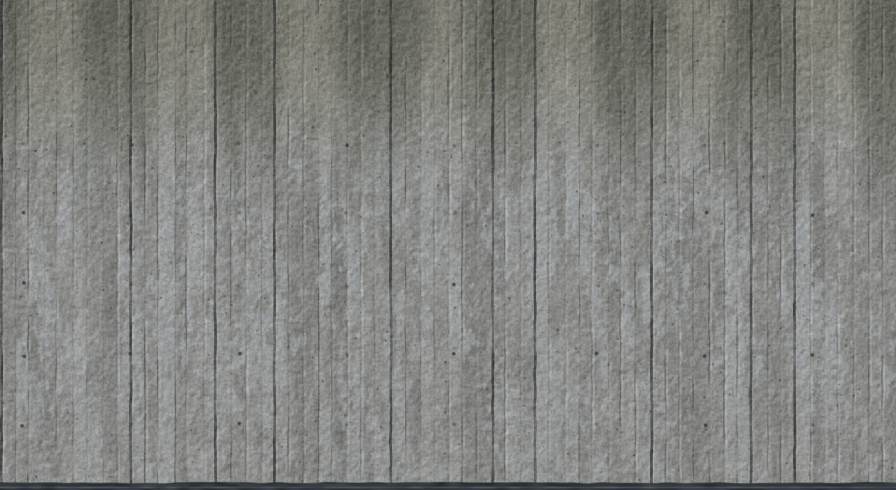
This texture is drawn by a WebGL 1 fragment shader. Its source:

```glsl
precision highp float;
// Board-marked concrete wall: 62 narrow vertical boards with uneven seams,
// tie holes in a grid, damp stains running from the top, pale scrapes, rough
// side-lit grain and a dark footing strip, all layered from value noise.
uniform vec2 u_resolution;

const float BOARDS = 62.0;
const float ASPECT = 1.83;
const float SEAM_WIDTH = 0.045;     // in board widths
const float DEEP_SPACING = 6.0;     // boards per deep seam
const float HOLE_RADIUS = 0.0036;   // in wall heights
const float STAIN_PERIOD = 0.143;   // in wall widths
const float FOOTING = 0.015;
const vec3 CONCRETE = vec3(0.532, 0.535, 0.523);
const vec3 PALE = vec3(0.615, 0.630, 0.635);
const vec3 TAN = vec3(0.530, 0.525, 0.475);
const vec3 DAMP = vec3(0.365, 0.370, 0.340);
const vec3 SEAM = vec3(0.20, 0.21, 0.21);
const vec3 FOOT_COLOR = vec3(0.19, 0.215, 0.235);

float hash(vec2 p) {
  vec3 q = fract(p.xyx * vec3(0.1031, 0.1030, 0.0973));
  q += dot(q, q.yzx + 33.33);
  return fract((q.x + q.y) * q.z);
}

float noise(vec2 p) {
  vec2 i = floor(p), f = fract(p);
  f = f * f * (3.0 - 2.0 * f);
  return mix(mix(hash(i), hash(i + vec2(1.0, 0.0)), f.x),
             mix(hash(i + vec2(0.0, 1.0)), hash(i + 1.0), f.x), f.y);
}

float fbm(vec2 p) {
  float sum = 0.0, amp = 0.533;
  for (int i = 0; i < 4; i++) {
    sum += amp * noise(p);
    p = p * 2.03 + 17.3;
    amp *= 0.5;
  }
  return sum;
}

// Soft-edged band or disc: 1 inside radius r, 0 outside
float fill(float d, float r, float soft) {
  return 1.0 - smoothstep(r - soft, r + soft, d);
}

// Small round pits scattered one per cell, most cells empty
float pits(vec2 p, float cells, float share, float px) {
  vec2 g = p * cells, id = floor(g);
  vec2 center = 0.25 + 0.5 * vec2(hash(id + 3.1), hash(id + 8.7));
  float r = 0.06 + 0.10 * hash(id + 5.5);
  return step(hash(id), share) * fill(length(fract(g) - center), r, px * cells * 0.7);
}

// Tie holes: eight columns with a wider bay in the middle, five rows
float tieHoles(vec2 uv, float px) {
  float mask = 0.0;
  for (int c = 0; c < 8; c++) {
    for (int r = 0; r < 5; r++) {
      vec2 k = vec2(float(c), float(r));
      float bay = step(4.5, k.x) * 0.039;
      vec2 at = vec2(0.026 + 0.1204 * k.x + bay, 0.706 - 0.1435 * k.y);
      at += (vec2(hash(k + 2.0), hash(k + 9.0)) - 0.5) * vec2(0.003, 0.008);
      float strength = 0.45 + 0.55 * step(0.4, hash(k + 4.0));
      mask = max(mask, strength * fill(length((uv - at) * vec2(ASPECT, 1.0)), HOLE_RADIUS, px));
    }
  }
  return mask;
}

void main() {
  vec2 uv = gl_FragCoord.xy / u_resolution;
  vec2 p = uv * vec2(ASPECT, 1.0);
  float px = 1.0 / u_resolution.y;
  float depth = 1.0 - uv.y;

  // Nearest seam and the board this point lies on
  float b = uv.x * BOARDS + 0.06 * (noise(vec2(floor(uv.x * 20.0), uv.y * 30.0)) - 0.5);
  float edge = floor(b + 0.5);
  float d = b - edge - 0.24 * (hash(vec2(edge, 1.0)) - 0.5);
  float board = edge - step(d, 0.0);
  float boardTone = hash(vec2(board, 7.0)) - 0.5;

  // Concrete body: board tone, long streaks, mottling
  float streak = fbm(vec2(p.x * 60.0, p.y * 8.0 + board * 3.7));
  float mottle = fbm(p * vec2(34.0, 24.0));
  vec3 color = CONCRETE + 0.05 * boardTone + 0.10 * (streak - 0.5) + 0.08 * (mottle - 0.5);

  // Pale scrapes, ragged, changing from board to board
  float scrape = 0.55 * fbm(vec2(p.x * 30.0, p.y * 6.0 + board * 0.6) + 40.0)
               + 0.45 * fbm(p * vec2(85.0, 60.0)) + 0.14 * boardTone;
  float scrapeZone = smoothstep(0.06, 0.35, depth) * (1.0 - 0.3 * smoothstep(0.65, 1.0, depth));
  color = mix(color, PALE, 0.7 * scrapeZone * smoothstep(0.46, 0.62, scrape));

  // Damp stains and tan gaps under the top edge
  float wave = 0.5 + 0.5 * cos(6.2832 * (uv.x - 0.56) / STAIN_PERIOD);
  float wet = smoothstep(0.1, 0.8, wave + 0.9 * (fbm(vec2(p.x * 9.0, p.y * 3.0)) - 0.45));
  float drip = fbm(vec2(p.x * 30.0, p.y * 4.0 + 9.0 + board * 0.5));
  float reach = 0.10 + 0.20 * wet + 0.46 * drip + 0.14 * boardTone;
  float fade = 1.0 - smoothstep(0.0, reach, depth);
  color = mix(color, TAN + 0.1 * (mottle - 0.5), 0.75 * (1.0 - smoothstep(0.0, 0.42, depth)));
  color = mix(color, DAMP + 0.12 * (streak - 0.5), fade * (0.22 + 0.62 * wet));

  // Seams: one deep seam per group, the rest faint and broken, with a raised lip
  float boardPx = BOARDS / u_resolution.x;
  float group = floor(edge / DEEP_SPACING);
  float deepEdge = floor(DEEP_SPACING * (group + 0.85 * hash(vec2(group, 13.0))));
  float deep = step(abs(edge - deepEdge), 0.5);
  float broken = smoothstep(0.3, 0.7, noise(vec2(edge * 5.3, uv.y * 16.0)));
  float seamPower = mix(0.08 + 0.38 * broken * hash(vec2(edge, 5.0)), 0.48 + 0.3 * broken, deep);
  float lip = fill(abs(d - 0.16), 0.06, boardPx * 0.6) * hash(vec2(edge, 21.0));
  color += 0.08 * lip * (0.3 + 0.7 * broken);
  color = mix(color, SEAM, seamPower * fill(abs(d), SEAM_WIDTH * (1.0 + deep), boardPx * 0.6));

  // Rough grain lit from the upper left, pits and tie holes
  vec2 g = p * vec2(120.0, 105.0);
  float relief = fbm(g) - fbm(g + vec2(-0.45, 0.45));
  color += 0.15 * relief + 0.07 * (noise(p * 270.0 + 31.0) - 0.5);
  color *= 1.0 - 0.28 * pits(p, 60.0, 0.05, px) - 0.25 * pits(p + 3.0, 90.0, 0.05, px);
  color = mix(color, SEAM, 0.8 * tieHoles(uv, px));

  // Footing strip with a faint lighter line
  float rim = FOOTING + 0.003 * (noise(vec2(p.x * 30.0, 2.0)) - 0.5);
  vec3 foot = FOOT_COLOR + 0.10 * (noise(p * vec2(40.0, 200.0)) - 0.5);
  foot += 0.10 * fill(abs(uv.y - 0.35 * FOOTING), 0.0015, px);
  color = mix(color, foot, fill(uv.y, rim, px));

  gl_FragColor = vec4(clamp(color, 0.0, 1.0), 1.0);
}
```
